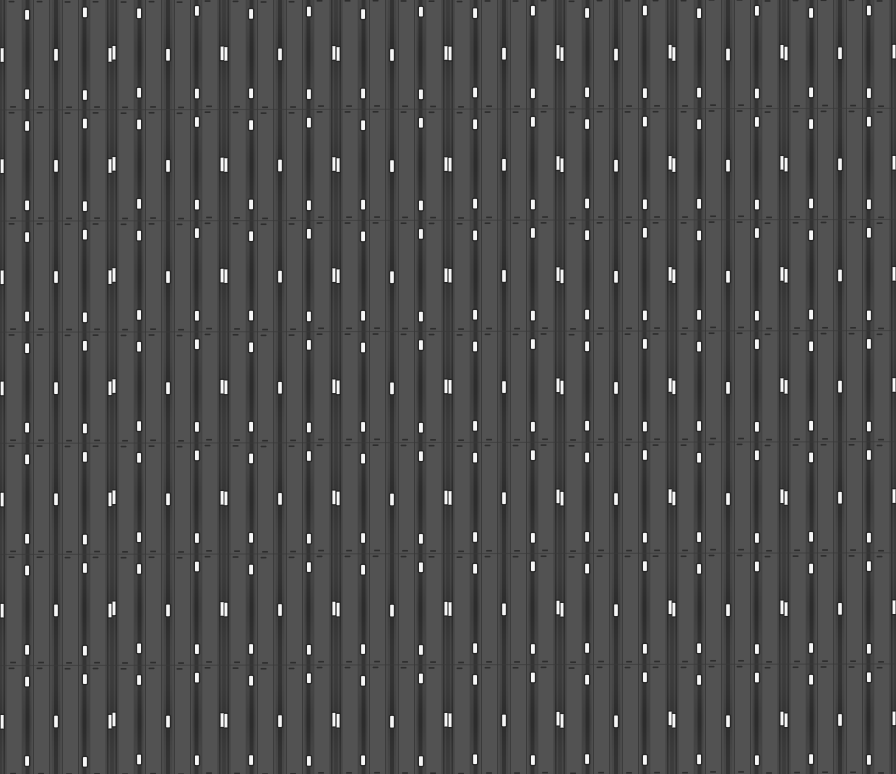
A Shadertoy shader for this pattern:

```glsl
// Dark wall of upright panels: grooved joints carry small white lamps, and
// faint level seams are flanked by short slots. One tile is folded and repeated
// on a canvas 768 units wide; strips are box filtered, lamps are rounded boxes.
#define CANVAS_WIDTH 768.0
#define TILE vec2(96.0, 95.25)
#define SEAM_START -2.3
#define SEAM_SKEW 0.0018
#define SIDE_GROOVE 23.2
#define PANEL_TONE 0.322
#define GROOVE_TONE 0.265
#define CORE_TONE 0.19
#define SLOT_TONE 0.16
#define LAMP_TONE 0.97
#define RIM_WIDTH 1.2
#define JITTER 0.6

float pixel; // size of one pixel in canvas units

float hash(vec2 p) {
    vec3 q = fract(vec3(p.xyx) * 0.1031);
    q += dot(q, q.yzx + 33.33);
    return fract((q.x + q.y) * q.z);
}

// Signed random value from -1 to 1.
float vary(float column, float salt) {
    return 2.0 * hash(vec2(column + 17.0, salt)) - 1.0;
}

// Exact pixel coverage of a strip centred on zero.
float strip(float x, float halfWidth) {
    float h = 0.5 * pixel;
    return clamp((min(x + h, halfWidth) - max(x - h, -halfWidth)) / pixel, 0.0, 1.0);
}

float roundBox(vec2 p, vec2 halfSize, float radius) {
    vec2 d = abs(p) - halfSize + radius;
    return length(max(d, 0.0)) + min(max(d.x, d.y), 0.0) - radius;
}

float fill(float d) {
    return clamp(0.5 - d / pixel, 0.0, 1.0);
}

// Vertical joints: shaded bed, dark core and a fine outer line.
float grooves(float tone, float x, float shade) {
    float a = abs(x);
    float side = a - SIDE_GROOVE;
    float middle = 0.5 * TILE.x - a;

    float bed = strip(a, 4.6) + strip(side, 3.9) + strip(middle, 3.9);
    tone = mix(tone, GROOVE_TONE + shade, bed);

    float core = strip(side - 0.4, 1.7) + strip(middle, 1.7);
    core += strip(a - 3.7, 0.7) + 0.55 * strip(a, 1.6);
    tone = mix(tone, CORE_TONE + shade, min(core, 1.0));

    float line = strip(side - 5.4, 0.45) + strip(middle - 5.4, 0.45);
    line += 0.6 * strip(side + 4.2, 0.4) + 0.6 * strip(a - 5.2, 0.4);
    return mix(tone, 0.215, min(line, 1.0));
}

// Level seam with a staggered pair of slots on every panel.
float seams(float tone, vec2 p, float x) {
    tone = mix(tone, 0.22, 0.6 * strip(p.y, 0.5));
    float cell = x / 24.0 - 10.5 / 24.0 + 0.5;
    float slotX = (fract(cell) - 0.5) * 24.0;
    float lift = JITTER * vary(floor(cell), 5.0);
    float upper = roundBox(vec2(slotX - 0.7, p.y - 2.4 - lift), vec2(2.5, 0.7), 0.6);
    float lower = roundBox(vec2(slotX + 0.6, p.y + 2.6 - lift), vec2(2.5, 0.7), 0.6);
    return mix(tone, SLOT_TONE, 0.9 * fill(min(upper, lower)));
}

// Nearest distance to the lamps; p is about the seam, midY about the tile middle.
float lamps(vec2 p, float midY, vec2 cell) {
    // Twin bars on the main groove, slipped against each other by column.
    float slip = 1.1 * vary(cell.x, 1.0);
    float spread = 1.65 + 0.2 * vary(cell.x, 2.0);
    float bar = p.x < 0.0 ? -1.0 : 1.0;
    vec2 twin = vec2(p.x - bar * spread, midY - bar * slip - 0.3);
    float d = roundBox(twin, vec2(1.25, 5.8), 0.4);

    // Single bar on the groove between two main ones.
    float between = floor(cell.x + (p.x > 0.0 ? 0.5 : -0.5));
    float singleY = midY + 0.8 + JITTER * vary(between, 3.0);
    d = min(d, roundBox(vec2(0.5 * TILE.x - abs(p.x), singleY), vec2(1.55, 5.0), 0.8));

    // Short bars above and below the seam on the side grooves.
    float above = bar > 0.0 ? 14.0 : 13.2;
    float below = bar > 0.0 ? -13.2 : -11.2;
    float pairY = p.y > 0.0 ? above : below;
    pairY += JITTER * vary(2.0 * cell.x + bar, 4.0);
    return min(d, roundBox(vec2(abs(p.x) - SIDE_GROOVE, p.y - pairY), vec2(1.65, 4.1), 0.8));
}

void mainImage(out vec4 fragColor, in vec2 fragCoord) {
    pixel = CANVAS_WIDTH / iResolution.x;
    vec2 canvas = fragCoord * pixel;
    canvas.y -= SEAM_START + SEAM_SKEW * canvas.x;

    // Tile coordinates: main groove and seam cross at the centre.
    vec2 cell = floor(canvas / TILE + 0.5);
    vec2 p = canvas - cell * TILE;
    float midY = mod(canvas.y, TILE.y) - 0.5 * TILE.y;

    // Soft darkening of the grooves around the twin lamps.
    float shade = 0.012 - 0.03 * exp(-midY * midY / 500.0);
    float tone = grooves(PANEL_TONE, p.x, shade);
    tone = seams(tone, p, canvas.x);

    float d = lamps(p, midY, cell);
    tone = mix(tone, 0.14, 0.85 * fill(d - RIM_WIDTH));
    tone = mix(tone, LAMP_TONE, fill(d));
    fragColor = vec4(vec3(tone), 1.0);
}
```
